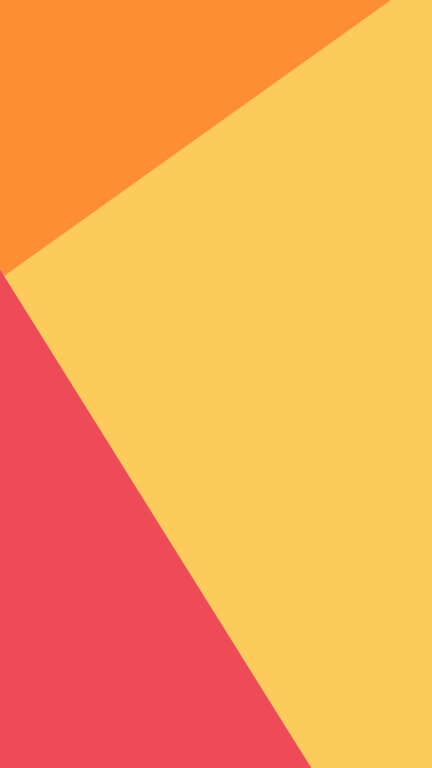
A Shadertoy shader for this background:

```glsl
// Flat geometric background: an orange and a red corner meeting over a yellow field.

const vec3 YELLOW = vec3(0.992, 0.796, 0.361);
const vec3 ORANGE = vec3(0.996, 0.557, 0.200);
const vec3 RED    = vec3(0.933, 0.290, 0.341);

// Signed distance to the line from a to b, positive on its left side
float lineDistance(vec2 p, vec2 a, vec2 b) {
    vec2 dir = normalize(b - a);
    return dir.x * (p.y - a.y) - dir.y * (p.x - a.x);
}

// Smooth coverage of the half plane left of the line from a to b
float halfPlane(vec2 p, vec2 a, vec2 b, float blur) {
    return smoothstep(-blur, blur, lineDistance(p, a, b));
}

void mainImage(out vec4 fragColor, in vec2 fragCoord) {
    // Canvas units: height is 1, width is the aspect ratio
    vec2 canvas = vec2(iResolution.x / iResolution.y, 1.0);
    vec2 p = fragCoord / iResolution.y;
    float blur = 0.7 / iResolution.y;

    // Shared corner and the points where the edges leave the canvas
    vec2 corner    = vec2(0.0093, 0.6406) * canvas;
    vec2 topEnd    = vec2(0.9051, 1.0) * canvas;
    vec2 bottomEnd = vec2(0.7205, 0.0) * canvas;

    // Layers: yellow field, orange at the upper left, red at the lower left
    vec3 color = YELLOW;
    color = mix(color, ORANGE, halfPlane(p, corner, topEnd, blur));
    color = mix(color, RED, halfPlane(p, bottomEnd, corner, blur));

    fragColor = vec4(color, 1.0);
}
```
